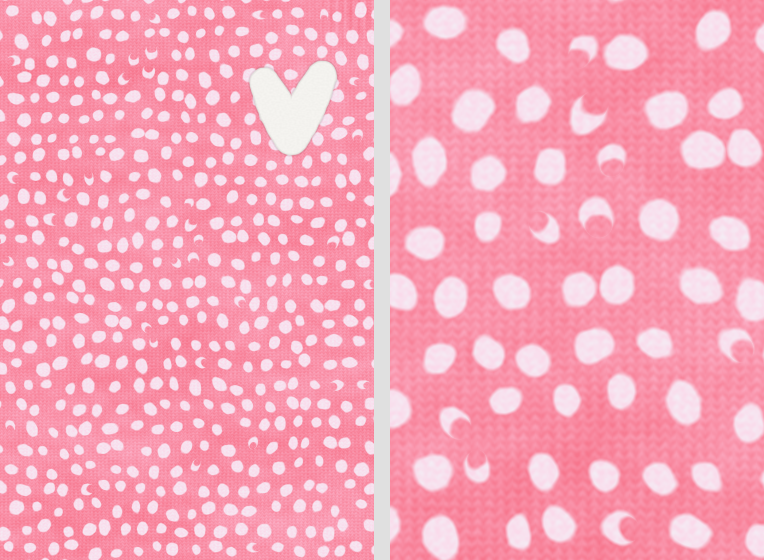
Left, the full canvas; right, a detail of the centre.
This texture is drawn by a WebGL 2 fragment shader. Its source:

```glsl
#version 300 es
precision highp float;
// Pink knitted jersey printed with irregular pale dots and one cream heart.
// Dots are jittered ellipses on a staggered grid, some with a bite missing;
// gradient noise mottles the dye and sine waves form the V-shaped stitches.

uniform vec2 u_resolution;
out vec4 fragColor;

const float TAU = 6.28318;

vec2 hash2(vec2 p) {
    vec3 q = fract(p.xyx * vec3(0.1031, 0.1030, 0.0973));
    q += dot(q, q.yzx + 33.33);
    return fract((q.xx + q.yz) * q.zy);
}

float gradientTerm(vec2 cell, vec2 f, vec2 corner) {
    float a = TAU * hash2(cell + corner + 71.0).x;
    return dot(vec2(cos(a), sin(a)), f - corner);
}

float gradientNoise(vec2 p) {
    vec2 i = floor(p), f = fract(p);
    vec2 u = f * f * f * (f * (f * 6.0 - 15.0) + 10.0);
    float low = mix(gradientTerm(i, f, vec2(0, 0)), gradientTerm(i, f, vec2(1, 0)), u.x);
    float high = mix(gradientTerm(i, f, vec2(0, 1)), gradientTerm(i, f, vec2(1, 1)), u.x);
    return 1.4 * mix(low, high, u.y);
}

// Signed distance to the nearest printed dot
float dotField(vec2 p) {
    const float CELL = 0.055;
    vec2 g = p / CELL;
    g += 0.35 * vec2(gradientNoise(g * 0.23), gradientNoise(g * 0.23 + 40.0));
    float row = floor(g.y), nearest = 1.0;
    for (int j = -1; j <= 1; j++) {
        float y = row + float(j);
        float shift = 0.5 * mod(y, 2.0);
        for (int i = -1; i <= 1; i++) {
            vec2 id = vec2(floor(g.x - shift) + float(i), y);
            vec2 place = hash2(id + 11.0), shape = hash2(id + 137.0);
            vec2 q = g - id - vec2(0.5 + shift, 0.5) - 0.42 * (place - 0.5);
            float a = TAU * shape.x, c = cos(a), s = sin(a);
            q = mat2(c, s, -s, c) * q;
            float radius = mix(0.23, 0.335, shape.y);
            float d = length(q * vec2(0.91, 1.1)) - radius;
            // Worn print: a few dots lose a rounded piece
            float bite = 0.75 * radius - length(q - vec2(0.7 * radius, 0.0));
            if (hash2(id + 251.0).x < 0.07) d = max(d, bite);
            nearest = min(nearest, d);
        }
    }
    return CELL * nearest + 0.0022 * gradientNoise(p * 62.0);
}

// Capsule with a swelling middle, radius changing from ra to rb
float lobe(vec2 p, vec2 a, vec2 b, float ra, float rb) {
    vec2 ab = b - a;
    float t = clamp(dot(p - a, ab) / dot(ab, ab), 0.0, 1.0);
    return length(p - a - ab * t) - mix(ra, rb, t) - 0.03 * t * (1.0 - t);
}

float heart(vec2 p) {
    vec2 tip = vec2(-0.004, -0.078);
    float left = lobe(p, vec2(-0.076, 0.070), tip, 0.040, 0.047);
    float right = lobe(p, vec2(0.078, 0.088), tip, 0.040, 0.047);
    return min(left, right);
}

// Coverage of a shape with a softened edge
float cover(float d, float softness) {
    float w = max(softness, 0.8 / u_resolution.x);
    return 1.0 - smoothstep(-w, w, d);
}

void main() {
    vec2 p = gl_FragCoord.xy / u_resolution.x;

    // Knit: columns of V stitches, slightly bent
    vec2 k = p + 0.003 * gradientNoise(p * 5.0);
    float column = k.x * 96.0;
    float vee = abs(fract(column) - 0.5);
    float stitch = 0.6 * cos(TAU * (k.y * 118.0 + 1.1 * vee)) - 0.5 * cos(TAU * column);
    float grain = gradientNoise(p * vec2(150.0, 190.0));

    // Uneven dye with faint horizontal bands
    float dye = 0.45 + 0.30 * gradientNoise(p * vec2(3.0, 5.0))
              + 0.22 * gradientNoise(p * vec2(7.0, 24.0) + 9.0)
              + 0.16 * gradientNoise(p * 28.0);
    float folds = smoothstep(0.82, 0.92, p.x) * smoothstep(1.36, 1.44, p.y);
    dye += 0.22 * folds * sin(p.x * 260.0);
    dye += 0.20 * stitch + 0.22 * grain;
    vec3 color = mix(vec3(0.97, 0.49, 0.58), vec3(0.985, 0.66, 0.75), clamp(dye, -0.15, 1.2));

    // Pale dots keep a trace of the knit
    float tint = clamp(0.42 + 0.25 * stitch + 0.5 * grain, 0.0, 1.0);
    vec3 pale = mix(vec3(0.98, 0.855, 0.92), vec3(0.96, 0.92, 0.955), tint);
    color = mix(color, pale, cover(dotField(p), 0.0026));

    // Cream heart with a thin shaded rim
    float h = heart(p - vec2(0.783, 1.207)) + 0.0012 * gradientNoise(p * 45.0);
    vec3 cream = vec3(0.955, 0.95, 0.935) + 0.012 * grain;
    cream -= 0.07 * smoothstep(-0.006, 0.0, h);
    color *= 1.0 - 0.10 * cover(h - 0.003, 0.003);
    color = mix(color, cream, cover(h, 0.0015));

    fragColor = vec4(color, 1.0);
}
```
